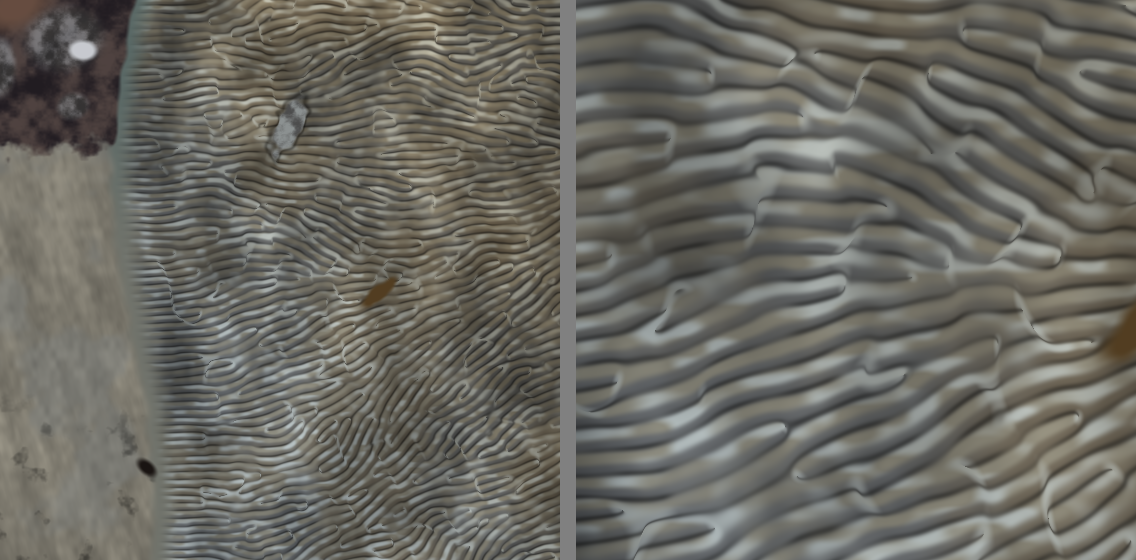
Left: the whole. Right: its middle third, enlarged.
This texture is drawn by a WebGL 2 fragment shader. Its source:

```glsl
#version 300 es
precision highp float;
// A finely ridged, shell-like surface beside pale sand and a dark pebbly corner.
// Ridges are a phasor field: overlapping wave packets with a local direction,
// whose phase gives crisp lines and whose weak spots give forks and pale nodes.
uniform vec2 u_resolution;
out vec4 fragColor;

#define RIDGE_FREQ 61.0
#define RIM_EXTRA_FREQ 11.0
#define PACKET_CELL 0.026
#define BEND 1.15
#define SLANT 0.58
#define LINE_SHARPNESS 3.5
#define LINE_DARKNESS 0.42
#define RIM_WIDTH 0.05
#define PALE vec3(0.565, 0.575, 0.56)
#define BROWN vec3(0.34, 0.31, 0.265)
#define SAND vec3(0.495, 0.48, 0.435)
#define TAU 6.28319

float hash(vec2 p) {
  return fract(sin(dot(p, vec2(127.1, 311.7))) * 43758.5);
}

float noise(vec2 p) {
  vec2 i = floor(p), f = fract(p);
  f = f * f * (3.0 - 2.0 * f);
  return mix(mix(hash(i), hash(i + vec2(1, 0)), f.x),
             mix(hash(i + vec2(0, 1)), hash(i + vec2(1, 1)), f.x), f.y);
}

float fbm(vec2 p) {
  float sum = 0.0, gain = 0.54;
  for (int i = 0; i < 4; i++) {
    sum += gain * noise(p);
    p = p * 2.03 + 17.3;
    gain *= 0.5;
  }
  return sum;
}

// Signed distance to the right of the curved border.
float borderDist(vec2 p) {
  return p.x - 0.242 - 0.038 * cos((p.y - 0.1) * 5.2);
}

// Radius of p in a rotated ellipse; 1.0 is the outline.
float ellipse(vec2 p, vec2 centre, vec2 size, float angle) {
  float c = cos(angle), s = sin(angle);
  return length(mat2(c, -s, s, c) * (p - centre) / size);
}

float ridgeAngle(vec2 p, float d) {
  float slant = SLANT * (1.0 - smoothstep(0.15, 0.58, p.y)) * smoothstep(0.35, 0.7, p.x);
  float bend = BEND * (noise(p * 9.0 + 3.0) - 0.5) + 0.5 * BEND * (noise(p * 23.0) - 0.5);
  return slant + bend * smoothstep(0.03, 0.18, d);
}

// Complex sum of nearby wave packets; near the border they share one phase.
vec2 ridgeField(vec2 p) {
  vec2 sum = vec2(0.0), home = floor(p / PACKET_CELL);
  for (int j = -2; j <= 2; j++)
    for (int i = -2; i <= 2; i++) {
      vec2 cell = home + vec2(i, j);
      vec2 centre = (cell + vec2(hash(cell), hash(cell + 41.0))) * PACKET_CELL;
      vec2 r = p - centre;
      float w = max(0.0, 1.0 - dot(r, r) / (4.0 * PACKET_CELL * PACKET_CELL));
      float d = max(borderDist(centre), 0.0);
      float angle = ridgeAngle(centre, d);
      float freq = RIDGE_FREQ + RIM_EXTRA_FREQ * (1.0 - smoothstep(0.05, 0.16, d));
      float scatter = mix(0.3, 0.85, smoothstep(0.03, 0.15, d)) * (hash(cell + 83.0) - 0.5);
      float phase = TAU * (freq * dot(r, vec2(-sin(angle), cos(angle))) + freq * centre.y + scatter);
      sum += w * w * w * vec2(cos(phase), sin(phase));
    }
  return sum;
}

vec3 ridges(vec2 p, float d) {
  vec2 z = ridgeField(p);
  float strength = length(z);
  vec2 wave = z / max(strength, 0.001);
  float glint = noise(p * vec2(50.0, 100.0));
  float blotch = fbm(p * vec2(13.0, 10.0) + 5.0);
  float relief = mix(0.45, 1.0, smoothstep(0.25, 0.75, noise(p * vec2(17.0, 24.0) + 11.0)));

  // Brown troughs, broken pale crests, one thin dark line on the flank.
  vec3 trough = mix(BROWN, vec3(0.32, 0.32, 0.32), smoothstep(0.4, 0.65, fbm(p * 6.0 + 31.0)));
  vec3 crest = mix(vec3(0.44, 0.42, 0.37), PALE, smoothstep(0.3, 0.85, glint));
  float height = 0.5 + 0.5 * wave.x * relief + 0.25 * (noise(p * 75.0) - 0.5);
  vec3 col = mix(trough, crest, smoothstep(-0.05, 1.0, height));
  float line = exp(LINE_SHARPNESS * (dot(wave, vec2(-0.5, 0.86)) - 1.0));
  float broken = smoothstep(0.15, 0.7, noise(p * 40.0 + 7.0));
  col *= 1.0 - LINE_DARKNESS * line * mix(0.3, 1.0, broken);
  float node = 1.0 - smoothstep(0.1, 0.5, strength);
  col = mix(col, PALE, 0.6 * node * (1.0 - 0.7 * line));

  // Broad light and dark patches, a shaded strip and a warmer upper right.
  col *= 0.64 + 0.86 * blotch;
  col *= 1.0 - 0.2 * exp(-pow((d - 0.085) / 0.035, 2.0));
  float warm = smoothstep(0.35, 0.9, p.x * 0.6 + p.y * 0.5);
  col *= mix(vec3(0.97, 1.01, 1.05), vec3(1.03, 1.0, 0.93), warm);
  return col * (1.0 - 0.12 * smoothstep(0.65, 1.0, p.x));
}

vec3 sand(vec2 p) {
  float streak = fbm(vec2(p.x * 34.0 + p.y * 9.0, p.y * 9.0));
  vec3 col = SAND * (0.78 + 0.4 * streak);
  col = mix(col, vec3(0.48, 0.49, 0.48), 0.5 * smoothstep(0.42, 0.65, fbm(p * 11.0)));
  col *= 0.94 + 0.12 * noise(p * vec2(95.0, 60.0));
  float specks = smoothstep(0.66, 0.85, fbm(p * 26.0 + 9.0));
  return col * (1.0 - 0.4 * specks * (1.0 - smoothstep(0.15, 0.35, p.y)));
}

vec3 pebbles(vec2 p) {
  float rough = fbm(p * 32.0);
  vec3 col = mix(vec3(0.13, 0.11, 0.13), vec3(0.31, 0.26, 0.25), smoothstep(0.25, 0.8, rough));
  col = mix(col, vec3(0.40, 0.30, 0.25), 1.0 - smoothstep(0.4, 1.4, ellipse(p, vec2(0.03, 0.99), vec2(0.07, 0.04), 0.5)));
  float stone = ellipse(p, vec2(0.115, 0.93), vec2(0.075, 0.06), 0.2);
  stone = min(stone, ellipse(p, vec2(0.0, 0.88), vec2(0.03, 0.055), 0.0));
  stone = min(stone, ellipse(p, vec2(0.13, 0.81), vec2(0.03, 0.025), 0.3));
  vec3 stoneCol = mix(vec3(0.2), vec3(0.52, 0.52, 0.53), smoothstep(0.25, 0.75, fbm(p * 48.0)));
  col = mix(col, stoneCol, 0.8 * (1.0 - smoothstep(0.65, 1.15, stone)));
  float shine = ellipse(p, vec2(0.148, 0.91), vec2(0.028, 0.02), -0.1);
  return mix(col, vec3(0.78, 0.79, 0.81), 1.0 - smoothstep(0.6, 1.1, shine));
}

void main() {
  vec2 p = gl_FragCoord.xy / u_resolution.y;
  float d = borderDist(p) + 0.008 * (noise(p * 30.0) - 0.5);

  // Left side: sand below, pebbles above, divided by a ragged line.
  float corner = smoothstep(-0.015, 0.015, p.y - 0.735 + 0.09 * (fbm(p * 26.0) - 0.5));
  vec3 col = mix(sand(p), pebbles(p), corner);

  // Soft grey-green rim fading into the ridges.
  vec3 rim = mix(vec3(0.44, 0.45, 0.42), vec3(0.35, 0.41, 0.40), smoothstep(0.5, 0.9, p.y));
  col = mix(col, rim, smoothstep(mix(-0.018, -0.004, corner), 0.006, d));
  if (d > 0.0) col = mix(col, ridges(p, d), smoothstep(0.0, RIM_WIDTH, d));

  // Loose debris: a pale curl, a brown flake and a dark crumb.
  float curl = ellipse(p, vec2(0.518, 0.778), vec2(0.06, 0.024), 1.1) + 0.6 * (noise(p * 65.0) - 0.5);
  vec3 curlCol = mix(vec3(0.3), vec3(0.55, 0.57, 0.57), smoothstep(0.2, 0.75, fbm(p * 60.0)));
  col *= 1.0 - 0.35 * exp(-pow((curl - 1.0) / 0.15, 2.0));
  col = mix(col, curlCol, 1.0 - smoothstep(0.75, 1.0, curl));
  float flake = ellipse(p, vec2(0.678, 0.478), vec2(0.036, 0.013), 0.7) + 0.5 * (noise(p * 70.0) - 0.5);
  col = mix(col, vec3(0.32, 0.24, 0.13), 1.0 - smoothstep(0.6, 1.2, flake));
  float crumb = ellipse(p, vec2(0.262, 0.165), vec2(0.021, 0.012), -0.7);
  col = mix(col, vec3(0.10, 0.08, 0.07), 1.0 - smoothstep(0.5, 1.3, crumb));

  fragColor = vec4(col, 1.0);
}
```
